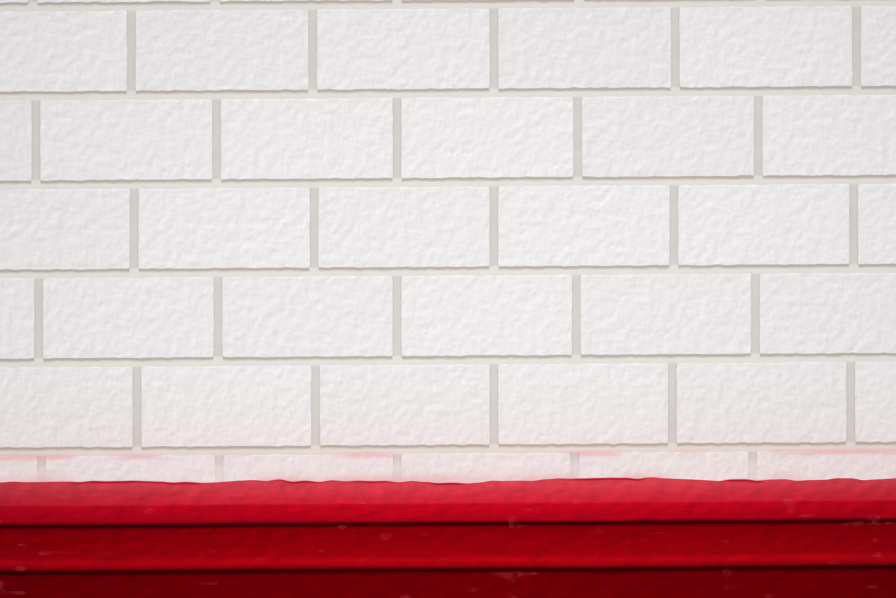
This texture is drawn by a Shadertoy shader. Its source:

```glsl
#define ROW_PITCH 0.1488
#define ROW_START 0.0070
#define JOINT_X 0.826
#define ODD_SHIFT 0.162
#define GAP 0.0078
#define TILT 0.0065
#define STUCCO_SCALE 95.0
#define STUCCO_DEPTH 0.095
#define LEDGE_TOP 0.805
#define LEDGE_LIP 0.842
#define UPPER_CREASE 0.874
#define LOWER_CREASE 0.951

float hash(vec2 p) {
    vec3 q = fract(vec3(p.xyx) * 0.1031);
    q += dot(q, q.yzx + 33.33);
    return fract((q.x + q.y) * q.z);
}

float noise(vec2 p) {
    vec2 i = floor(p), f = fract(p);
    f = f * f * (3.0 - 2.0 * f);
    return mix(mix(hash(i), hash(i + vec2(1, 0)), f.x),
               mix(hash(i + vec2(0, 1)), hash(i + vec2(1, 1)), f.x), f.y);
}

float fbm(vec2 p) {
    float sum = 0.0, amp = 0.5;
    for (int i = 0; i < 3; i++) {
        sum += amp * noise(p);
        p = mat2(1.6, 1.2, -1.2, 1.6) * p + 17.3;
        amp *= 0.5;
    }
    return sum;
}

float roundBox(vec2 p, vec2 halfSize, float radius) {
    vec2 d = abs(p) - halfSize + radius;
    return length(max(d, 0.0)) + min(max(d.x, d.y), 0.0) - radius;
}

// Smooth bump of given half width around a centre
float band(float x, float centre, float width) {
    float d = (x - centre) / width;
    return exp(-d * d);
}

// Slope of the rough surface, lit from the upper left
float relief(vec2 p, float scale) {
    vec2 s = p * scale;
    return fbm(s) - fbm(s + vec2(-0.35, -0.45));
}

vec3 brickWall(vec2 p, float aa) {
    float r = (p.y - ROW_START) / ROW_PITCH;
    float row = floor(r);
    float odd = mod(row, 2.0);
    float pitch = 0.3032 - 0.0012 * row;
    float column = (p.x - JOINT_X + odd * ODD_SHIFT) / pitch;
    vec2 q = (vec2(fract(column), fract(r)) - 0.5) * vec2(pitch, ROW_PITCH);
    vec2 halfSize = vec2(pitch, ROW_PITCH) * 0.5 - GAP;

    float wobble = (fbm(p * 75.0) - 0.44) * 0.0035;
    float d = roundBox(q, halfSize, 0.004) + wobble;
    float face = 1.0 - smoothstep(-aa, aa, d);
    float bump = relief(p, STUCCO_SCALE);

    // Creamy bed joints and greyer upright joints
    float upright = smoothstep(-0.002, 0.003, abs(q.x) - halfSize.x)
                  * (1.0 - smoothstep(-0.003, 0.003, abs(q.y) - halfSize.y));
    vec3 mortar = mix(vec3(0.885, 0.872, 0.848), vec3(0.825, 0.815, 0.797), upright);
    mortar += 0.03 * (fbm(p * 50.0) - 0.44);

    // Cast shadow below each block, thin shade beside it
    float under = band(q.y + wobble, halfSize.y + 0.0025, 0.0033)
                * (1.0 - smoothstep(-0.002, 0.002, abs(q.x) - halfSize.x));
    float beside = band(abs(q.x), halfSize.x + 0.001, 0.0018) * upright;
    mortar = mix(mortar, vec3(0.69, 0.65, 0.61), 0.85 * under + 0.3 * beside);

    vec3 block = vec3(0.912, 0.905, 0.903) + STUCCO_DEPTH * bump;
    block += 0.012 * (hash(vec2(floor(column), row)) - 0.5);
    block += 0.03 * band(q.y, -halfSize.y, 0.002);

    // Joints fade under paint in the cut-off bottom course
    float painted = smoothstep(0.765, 0.785, p.y);
    vec3 col = mix(mix(mortar, block, 0.6 * painted), block, face);

    // Broad light, then pink bounce from the ledge
    vec2 away = (p - vec2(0.78, 0.52)) * vec2(0.85, 1.0);
    col *= 1.022 - 0.10 * dot(away, away);
    float bounce = smoothstep(0.55, LEDGE_TOP, p.y);
    col *= mix(vec3(1), vec3(1.01, 0.955, 0.955), bounce * bounce);
    float stain = band(p.y, LEDGE_TOP - 0.045, 0.005) + band(p.y, LEDGE_TOP, 0.012);
    col = mix(col, vec3(0.90, 0.62, 0.63), 0.5 * stain * smoothstep(0.3, 0.75, noise(p * vec2(13, 30))));
    return col;
}

vec3 redLedge(vec2 p, float aa) {
    float y = p.y + 0.0015 * (noise(p * vec2(9, 3)) - 0.5);
    vec3 top = mix(vec3(0.84, 0.25, 0.30), vec3(0.80, 0.13, 0.20), smoothstep(LEDGE_TOP, LEDGE_LIP, y));
    vec3 lip = mix(vec3(0.74, 0.03, 0.12), vec3(0.66, 0.01, 0.09), smoothstep(LEDGE_LIP, UPPER_CREASE, y));
    vec3 moulding = mix(vec3(0.51, 0.0, 0.035), vec3(0.59, 0.01, 0.05), smoothstep(UPPER_CREASE, 0.935, y));
    vec3 base = vec3(0.42, 0.0, 0.025);

    vec3 col = mix(top, lip, smoothstep(-0.003, 0.003, y - LEDGE_LIP));
    col = mix(col, moulding, smoothstep(-aa, aa, y - UPPER_CREASE));
    col = mix(col, base, smoothstep(-aa, aa, y - LOWER_CREASE));

    // Rounded highlight and the two dark creases
    col += vec3(0.10, 0.01, 0.02) * band(y, 0.937, 0.006);
    col *= 1.0 - 0.58 * band(y, UPPER_CREASE + 0.002, 0.0045);
    col *= 1.0 - 0.55 * band(y, LOWER_CREASE + 0.002, 0.0050);

    // Brushed paint, dim corners and sparse chips
    col *= 1.0 + 0.22 * relief(p * vec2(0.55, 1.0), 80.0);
    col *= 1.02 - 0.16 * pow(abs(p.x - 0.80) / 0.8, 2.0);
    float chips = smoothstep(0.86, 0.93, noise(p * vec2(28, 75) + 5.0)) * noise(p * 130.0);
    return mix(col, vec3(0.78, 0.34, 0.37), 0.3 * chips);
}

void mainImage(out vec4 fragColor, in vec2 fragCoord) {
    vec2 p = vec2(fragCoord.x, iResolution.y - fragCoord.y) / iResolution.y;
    p.y += TILT * (p.x - 0.75);
    float aa = max(0.0012, 0.8 / iResolution.y);

    // Uneven paint line between wall and ledge
    float ragged = 0.007 * (noise(vec2(p.x * 9.0, 2.0)) - 0.5) + 0.004 * (noise(vec2(p.x * 45.0, 7.0)) - 0.5);
    float edge = p.y - LEDGE_TOP + ragged;
    vec3 col = mix(brickWall(p, aa), redLedge(p, aa), smoothstep(-aa, aa, edge));
    float rim = band(edge, 0.001, 0.002) * smoothstep(0.5, 0.8, noise(vec2(p.x * 16.0, 4.0)));
    col = mix(col, vec3(0.66, 0.02, 0.10), 0.7 * rim);
    fragColor = vec4(clamp(col, 0.0, 1.0), 1.0);
}
```
